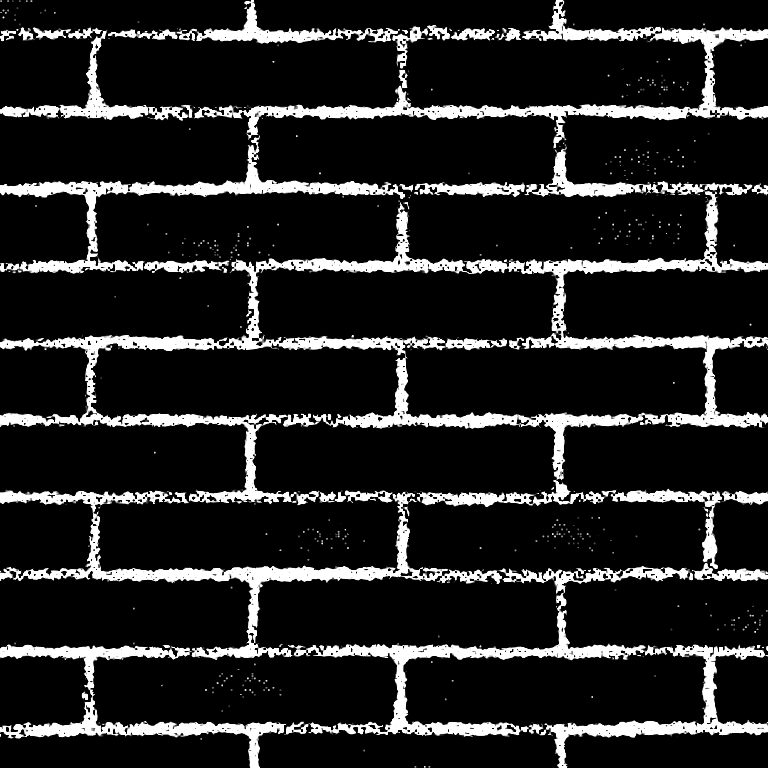
Write a Shadertoy shader that draws this pattern.

```glsl
const vec2  PITCH       = vec2(0.402, 0.1004);   // brick plus joint
const vec2  ORIGIN      = vec2(0.1205, 0.0508);  // a corner where joints meet
const float STAGGER     = 0.515;                 // shift of odd rows, in bricks
const float HEAD_HALF   = 0.0060;                // half width of upright joints
const float BED_HALF    = 0.0066;                // half width of level joints
const float CORNER      = 0.009;                 // rounding where joints meet
const float FLARE       = 0.006;                 // spread at the foot of some upright joints
const float HEAD_JITTER = 0.006;
const float WAVE        = 0.005;
const float ROUGH       = 0.0050;
const float FRAY        = 0.0045;
const float GRAIN_FREQ  = 310.0;
const float SPECK_FREQ  = 330.0;
const float SPECK_RARE  = 0.00025;
const float SPECK_DENSE = 0.16;
const float WORN_SHARE  = 0.25;                  // share of bricks with a worn patch
const vec2  WORN_SIZE   = vec2(0.045, 0.016);
const vec3  BRICK       = vec3(0.0);
const vec3  MORTAR      = vec3(1.0);

float hash(vec2 p) {
    vec3 q = fract(p.xyx * 0.1031);
    q += dot(q, q.yzx + 33.33);
    return fract((q.x + q.y) * q.z);
}

float noise(vec2 p) {
    vec2 i = floor(p), f = fract(p);
    f = f * f * (3.0 - 2.0 * f);
    return mix(mix(hash(i), hash(i + vec2(1, 0)), f.x),
               mix(hash(i + vec2(0, 1)), hash(i + vec2(1, 1)), f.x), f.y);
}

float smoothMin(float a, float b, float k) {
    float h = max(k - abs(a - b), 0.0) / k;
    return min(a, b) - 0.25 * h * h * k;
}

// Brick coordinates: whole part is the brick, fraction the place within it
vec2 brickSpace(vec2 p) {
    vec2 b = (p - ORIGIN) / PITCH;
    b.x -= STAGGER * mod(floor(b.y), 2.0);
    return b;
}

// Signed distance to the joints, negative inside the mortar
float mortarDistance(vec2 p) {
    vec2 warp = vec2(noise(p * vec2(9.0, 22.0) + 40.0),
                     noise(p * vec2(8.0, 10.0) + 70.0)) - 0.5;
    vec2 b = brickSpace(p + warp * WAVE);
    vec2 toJoint = b - floor(b + 0.5);

    vec2 joint = vec2(floor(b.x + 0.5), floor(b.y));
    float shift = (hash(joint + 17.0) - 0.5) * HEAD_JITTER;
    float foot = FLARE * hash(joint + 53.0) * pow(1.0 - fract(b.y), 5.0);
    float swell = noise(p * vec2(14.0, 18.0) + 11.0) - 0.5;

    float head = abs(toJoint.x * PITCH.x - shift) - HEAD_HALF - foot - 0.002 * swell;
    float bed = abs(toJoint.y * PITCH.y) - BED_HALF - 0.003 * swell;
    float d = smoothMin(head, bed, CORNER);

    // Ragged edges at two scales
    d += (noise(p * 85.0 + 5.0) - 0.5) * ROUGH;
    d += (noise(p * 270.0 + 9.0) - 0.5) * FRAY;
    return d;
}

// Dark pits gathered in patches of the mortar
float mortarGrain(vec2 p) {
    float patchiness = smoothstep(0.35, 0.75, noise(p * vec2(13.0, 24.0) + 90.0));
    float level = mix(0.10, 0.40, patchiness);
    return smoothstep(level - 0.10, level + 0.06, noise(p * GRAIN_FREQ + 3.0));
}

// Pale specks: rare everywhere, crowded on worn bricks
float specks(vec2 p, float soft) {
    vec2 b = brickSpace(p), id = floor(b);
    vec2 centre = mix(vec2(0.15, 0.25), vec2(0.85, 0.6),
                      vec2(hash(id + 21.0), hash(id + 34.0)));
    vec2 r = (fract(b) - centre) * PITCH / WORN_SIZE;
    float worn = step(hash(id + 61.0), WORN_SHARE) * exp(-dot(r, r));

    vec2 cell = floor(p * SPECK_FREQ);
    float present = step(hash(cell + 7.0), SPECK_RARE + SPECK_DENSE * worn);
    float radius = length(fract(p * SPECK_FREQ) - 0.5) / SPECK_FREQ;
    float dotShape = 1.0 - smoothstep(-soft, soft, radius - 0.4 / SPECK_FREQ);
    return present * dotShape * mix(0.25, 1.0, hash(cell + 29.0));
}

void mainImage(out vec4 fragColor, in vec2 fragCoord) {
    vec2 p = fragCoord / iResolution.y;
    float soft = max(0.7 / iResolution.y, 0.0007);

    float mortar = 1.0 - smoothstep(-soft, soft, mortarDistance(p));
    mortar *= mortarGrain(p);

    float pale = max(mortar, specks(p, soft));
    fragColor = vec4(mix(BRICK, MORTAR, pale), 1.0);
}
```
